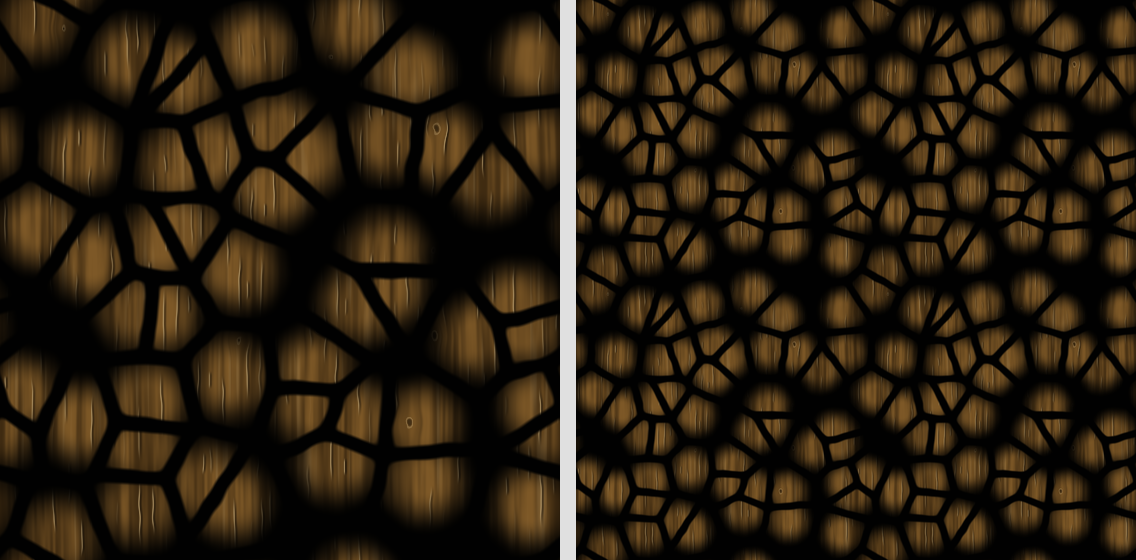
Left: one tile. Right: repeated 2 by 2.
Give the GLSL for this pattern, as a WebGL 2 fragment shader.

```glsl
#version 300 es
precision highp float;

#define CELLS 7.0                     // cells per side
#define SCATTER 1.5                   // seed spread, in cells
#define GAP 0.09                      // half gap width, in cells
#define ROUNDING 38.0                 // higher gives sharper corners
#define FADE_START 0.15               // distance from seed, in cells
#define FADE_END 0.70
#define SCRATCHES vec2(46.0, 7.0)     // scratch columns and rows
#define KNOTS 6.0                     // knot slots per side
#define WOOD_DARK vec3(0.24, 0.162, 0.064)
#define WOOD_LIGHT vec3(0.49, 0.345, 0.152)
#define HIGHLIGHT vec3(0.72, 0.61, 0.42)
#define GAP_COLOR vec3(0.004, 0.004, 0.002)

uniform vec2 u_resolution;
out vec4 fragColor;

float hash(vec2 p) {
    return fract(sin(dot(p, vec2(127.1, 311.7))) * 43758.5453);
}

// Value noise that wraps after a whole number of lattice steps
float noise(vec2 uv, vec2 period) {
    vec2 p = uv * period;
    vec2 i = floor(p), f = fract(p);
    f = f * f * (3.0 - 2.0 * f);
    vec2 a = mod(i, period), b = mod(i + 1.0, period);
    return mix(mix(hash(a), hash(vec2(b.x, a.y)), f.x),
               mix(hash(vec2(a.x, b.y)), hash(b), f.x), f.y);
}

vec2 seedOffset(vec2 cell) {
    cell = mod(cell, CELLS);
    return 0.5 + SCATTER * (vec2(hash(cell + 17.3), hash(cell + 51.9)) - 0.5);
}

// Voronoi: x = distance to seed, y = rounded distance to the cell border
vec2 voronoi(vec2 p) {
    vec2 base = floor(p), f = p - base;
    vec2 nearestCell = vec2(0.0), toSeed = vec2(9.0);
    for (int y = -2; y <= 2; y++)
    for (int x = -2; x <= 2; x++) {
        vec2 cell = vec2(x, y);
        vec2 d = cell + seedOffset(base + cell) - f;
        if (dot(d, d) < dot(toSeed, toSeed)) {
            toSeed = d;
            nearestCell = cell;
        }
    }
    float sum = 0.0;
    for (int y = -3; y <= 3; y++)
    for (int x = -3; x <= 3; x++) {
        vec2 cell = nearestCell + vec2(x, y);
        vec2 d = cell + seedOffset(base + cell) - f;
        vec2 across = d - toSeed;
        if (dot(across, across) > 1e-5)
            sum += exp(-ROUNDING * dot(0.5 * (toSeed + d), normalize(across)));
    }
    return vec2(length(toSeed), -log(max(sum, 1e-30)) / ROUNDING);
}

// Thin upright scratches: x = signed sideways distance, y = strength
vec2 scratch(vec2 uv) {
    vec2 g = uv * SCRATCHES;
    float column = mod(floor(g.x), SCRATCHES.x);
    g.y += hash(vec2(column, 3.7)) * SCRATCHES.y;
    vec2 id = vec2(column, mod(floor(g.y), SCRATCHES.y));
    vec2 f = fract(g);
    float wobble = 0.13 * (noise(vec2(column / SCRATCHES.x, uv.y), vec2(SCRATCHES.x, 40.0)) - 0.5);
    float center = mix(0.2, 0.7, hash(id + 5.1)) + wobble;
    float halfLength = mix(0.1, 0.49, hash(id + 9.4));
    float strength = 1.0 - smoothstep(0.4 * halfLength, halfLength, abs(f.y - 0.5));
    strength *= smoothstep(0.2, 0.8, hash(id + 2.6));
    return vec2((f.x - center) / SCRATCHES.x, strength);
}

vec3 wood(vec2 uv, float pixel) {
    // Knots push the fibres aside
    vec2 g = uv * KNOTS;
    vec2 id = mod(floor(g), KNOTS);
    vec2 center = mix(vec2(0.3), vec2(0.7), vec2(hash(id + 31.2), hash(id + 44.8)));
    vec2 q = (fract(g) - center) / KNOTS;
    float present = step(0.65, hash(id + 7.7));
    float radius = length(q * vec2(1.5, 1.0)) + 0.006 * (noise(uv, vec2(120.0)) - 0.5);
    float size = mix(0.004, 0.009, hash(id + 63.5));
    float ring = present * (1.0 - smoothstep(0.0005, 0.0015 + pixel, abs(radius - size)));
    float core = present * (1.0 - smoothstep(0.3 * size, size, radius));

    vec2 w = uv;
    w.x -= present * 0.6 * q.x * exp(-2500.0 * dot(q, q));
    w.x += 0.007 * (noise(uv, vec2(9.0, 6.0)) - 0.5);

    // Layered upright grain with pale streaks
    float tone = 0.38 * noise(w, vec2(36.0, 2.0))
               + 0.36 * noise(w, vec2(90.0, 4.0))
               + 0.26 * noise(w, vec2(210.0, 8.0));
    vec3 color = mix(WOOD_DARK, WOOD_LIGHT, smoothstep(0.12, 0.74, tone));
    float streak = smoothstep(0.7, 1.0, noise(w, vec2(150.0, 6.0)));
    color = mix(color, HIGHLIGHT, 0.22 * streak);

    // Raised scratches: a bright line with a dark side
    vec2 s = scratch(w);
    float line = s.y * (1.0 - smoothstep(0.0002, 0.0010 + pixel, abs(s.x)));
    float shade = s.y * (1.0 - smoothstep(0.0005, 0.0028 + pixel, abs(s.x - 0.0024)));
    color *= (1.0 - 0.4 * shade) * (1.0 - 0.4 * core);
    return mix(color, HIGHLIGHT, max(0.75 * line, 0.4 * ring));
}

void main() {
    vec2 uv = gl_FragCoord.xy / u_resolution;
    float pixel = 0.7 / min(u_resolution.x, u_resolution.y);
    vec2 ripple = vec2(noise(uv, vec2(30.0)), noise(uv + 0.37, vec2(30.0))) - 0.5;
    vec2 cell = voronoi(uv * CELLS + 0.035 * ripple);

    // Crisp borders, and darkness growing away from each seed
    float soft = 0.018 + pixel * CELLS;
    float inside = smoothstep(GAP - soft, GAP + soft, cell.y);
    float light = 1.0 - smoothstep(FADE_START, FADE_END, cell.x);
    fragColor = vec4(mix(GAP_COLOR, wood(uv, pixel), inside * light), 1.0);
}
```
